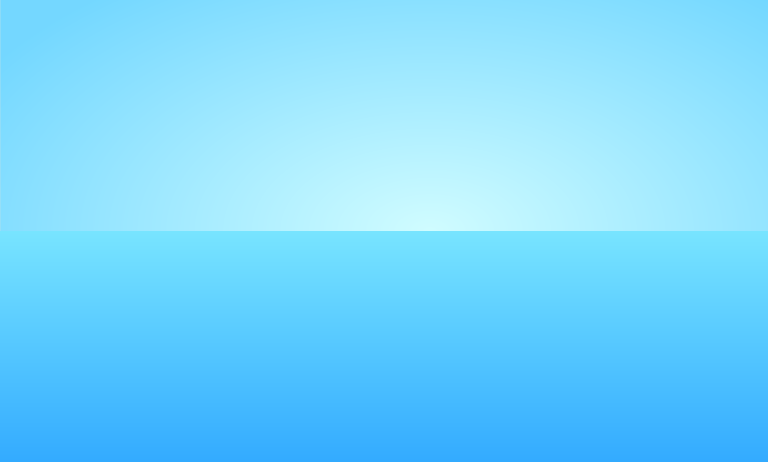
Give the GLSL for this background, as a Shadertoy shader.

```glsl
const vec3 GLOW_COLOR = vec3(0.815, 0.988, 1.0);
const vec3 SKY_COLOR = vec3(0.455, 0.845, 1.0);
const vec3 SEA_NEAR_COLOR = vec3(0.200, 0.670, 1.0);
const vec3 SEA_FAR_COLOR = vec3(0.470, 0.895, 1.0);
const vec3 RIM_COLOR = vec3(0.72, 0.88, 0.92);

const float HORIZON = 0.5;                      // fraction of canvas height
const vec2 GLOW_CENTER = vec2(0.56, HORIZON);   // fractions of canvas size
const vec2 GLOW_RADIUS = vec2(0.68, 0.65);
const float RIM_WIDTH = 0.0013;                 // fraction of canvas width
const float RIM_STRENGTH = 0.35;

// Elliptical glow rising from the horizon
vec3 skyColor(vec2 uv) {
    float falloff = length((uv - GLOW_CENTER) / GLOW_RADIUS);
    vec3 color = mix(GLOW_COLOR, SKY_COLOR, clamp(falloff, 0.0, 1.0));

    // Faint pale rim along the left side
    float pixel = 1.0 / iResolution.x;
    float rim = 1.0 - smoothstep(RIM_WIDTH - 0.5 * pixel, RIM_WIDTH + 0.5 * pixel, uv.x);
    return mix(color, RIM_COLOR, RIM_STRENGTH * rim);
}

// Vertical gradient, brightest at the horizon
vec3 seaColor(vec2 uv) {
    return mix(SEA_NEAR_COLOR, SEA_FAR_COLOR, clamp(uv.y / HORIZON, 0.0, 1.0));
}

void mainImage(out vec4 fragColor, in vec2 fragCoord) {
    vec2 uv = fragCoord / iResolution.xy;

    // Antialiased horizon, one pixel wide
    float skyMask = clamp((uv.y - HORIZON) * iResolution.y + 0.5, 0.0, 1.0);
    fragColor = vec4(mix(seaColor(uv), skyColor(uv), skyMask), 1.0);
}
```
